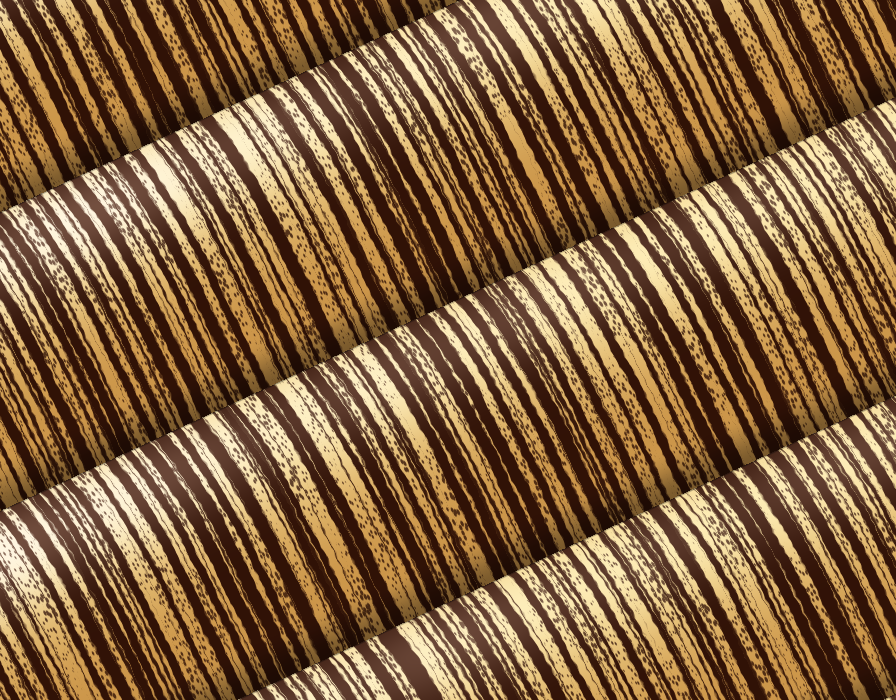
Reproduce this texture procedurally as a WebGL 2 fragment shader.

```glsl
#version 300 es
precision highp float;

uniform vec2 u_resolution;
out vec4 fragColor;

// Roll layout, in canvas heights
const float ROLL_ANGLE = 0.433;
const float ROLL_PERIOD = 0.387;
const float ROLL_OFFSET = 0.245;
const float STRIPE_BEND = 0.028;

// Stripes: bands per canvas height, half widths as a share of their cell
const float BROAD_FREQ = 34.0;
const vec2 BROAD_WIDTH = vec2(0.08, 0.33);
const float FINE_FREQ = 84.0;
const vec2 FINE_WIDTH = vec2(-0.10, 0.26);
const float SOFTNESS = 0.0014;
const float WOBBLE = 0.0007;
const float ROUGHNESS = 0.0032;
const vec2 ROUGH_FREQ = vec2(210.0, 75.0);
const vec2 FLECK_FREQ = vec2(170.0, 80.0);
const float FLECK_RADIUS = 0.36;

// Colours
const vec3 DARK_WOOD = vec3(0.19, 0.07, 0.025);
const vec3 LIT_WOOD = vec3(0.43, 0.29, 0.23);
const vec3 PALE_GOLD = vec3(0.94, 0.81, 0.52);
const vec3 AMBER = vec3(0.80, 0.59, 0.29);
const vec3 CREAM = vec3(1.0, 0.94, 0.72);
const vec3 SHEEN_WHITE = vec3(1.0, 0.97, 0.91);

float hash(vec2 p) {
    return fract(sin(dot(p, vec2(127.1, 311.7))) * 43758.55);
}

vec2 hash2(vec2 p) {
    return vec2(hash(p), hash(p + 17.3));
}

// Distance to the nearest scattered point
float cellular(vec2 p) {
    vec2 cell = floor(p);
    float nearest = 2.0;
    for (int j = -1; j <= 1; j++) {
        for (int i = -1; i <= 1; i++) {
            vec2 neighbour = cell + vec2(i, j);
            nearest = min(nearest, length(neighbour + hash2(neighbour) - p));
        }
    }
    return nearest;
}

// Coverage of dark bands with random centres and widths
float bands(float s, float along, float freq, vec2 width, float seed, float blur) {
    float x = s * freq;
    float cover = 0.0;
    for (int i = -1; i <= 1; i++) {
        float cell = floor(x) + float(i);
        vec2 rnd = hash2(vec2(cell, seed));
        float phase = 6.283 * rnd.x + cell;
        float sway = sin(along * 31.0 + phase) + 0.6 * sin(along * 73.0 + phase * 2.3);
        float centre = cell + 0.5 + 0.6 * (rnd.x - 0.5) + sway * WOBBLE * freq;
        float halfWidth = mix(width.x, width.y, rnd.y);
        float edge = blur * freq;
        cover = max(cover, 1.0 - smoothstep(halfWidth - edge, halfWidth + edge, abs(x - centre)));
    }
    return cover;
}

void main() {
    vec2 p = gl_FragCoord.xy / u_resolution.y;
    float pixel = 1.0 / u_resolution.y;
    float blur = max(SOFTNESS, 0.6 * pixel);

    // Coordinates along the roll axis and down from its crest
    vec2 axis = vec2(cos(ROLL_ANGLE), sin(ROLL_ANGLE));
    float u = dot(p, axis);
    float v = dot(p, vec2(-axis.y, axis.x));
    float turn = (ROLL_OFFSET - v) / ROLL_PERIOD;
    float roll = floor(turn);
    float d = turn - roll;
    float along = d * ROLL_PERIOD;
    float s = u - STRIPE_BEND * (1.0 - exp(-4.0 * d)) + 3.0 + roll * 0.37;

    // Ragged stripes
    float ragged = s + ROUGHNESS * (cellular(vec2(s, along) * ROUGH_FREQ) - 0.5);
    float broad = bands(ragged, along, BROAD_FREQ, BROAD_WIDTH, roll + 5.0, blur);
    float fine = bands(ragged, along, FINE_FREQ, FINE_WIDTH, roll + 41.0, blur);
    float dark = max(broad, 0.95 * fine);

    // Flecks gathered in patches
    float patches = 0.5 + 0.3 * sin(s * 47.0 + sin(along * 19.0) * 2.0) + 0.2 * sin(s * 113.0 + along * 23.0);
    float fleckSize = FLECK_RADIUS * patches;
    float fleck = 1.0 - smoothstep(fleckSize - 0.15, fleckSize + 0.15, cellular(vec2(s, along) * FLECK_FREQ + 9.0));
    dark = max(dark, 0.8 * fleck * smoothstep(0.1, 0.4, patches));

    // Highlight near the crest, whiter toward the left
    float offCrest = (d - 0.13) / (d < 0.13 ? 0.16 : 0.20);
    float highlight = exp(-offCrest * offCrest);
    float drift = 0.5 + 0.3 * sin(u * 9.0 + roll * 2.1) + 0.2 * sin(u * 21.0 + roll);
    float sheen = highlight * mix(1.0, 0.15, smoothstep(0.0, 0.9, p.x)) * (0.6 + 0.4 * drift);

    vec3 gold = mix(PALE_GOLD, AMBER, smoothstep(0.15, 0.8, d));
    gold = mix(gold, CREAM, 0.85 * highlight);
    gold = mix(gold, SHEEN_WHITE, 0.9 * sheen);
    vec3 wood = mix(DARK_WOOD, LIT_WOOD, highlight * (0.55 + 0.3 * drift) + 0.25 * sheen);
    vec3 colour = mix(gold, wood, dark);

    // Shadow under the next roll and a smooth crest edge
    float shadow = 1.0 - 0.4 * smoothstep(0.82, 1.0, d);
    float crest = smoothstep(0.0, 2.0 * pixel, along);
    colour *= shadow * mix(0.6, 1.0, crest);

    fragColor = vec4(clamp(colour, 0.0, 1.0), 1.0);
}
```
